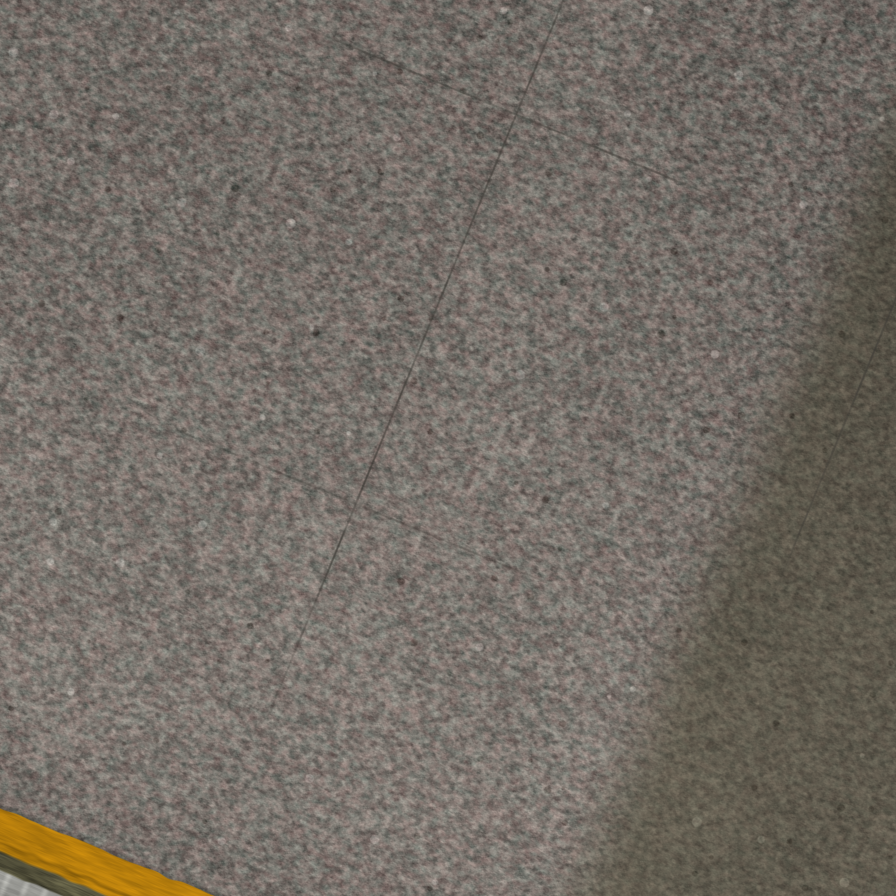
Give the GLSL for this texture, as a Shadertoy shader.

```glsl
const float SLAB_SIZE = 0.47;
const vec2 CROSSING = vec2(0.397, 0.4375);
const vec2 SLAB_AXIS = vec2(0.9245, -0.381);

const vec3 STONE = vec3(1.0, 0.945, 0.895);
const vec3 SHADE_TINT = vec3(0.79, 0.79, 0.72);
const vec3 PINK_TINT = vec3(0.024, -0.012, -0.008);
const vec3 JOINT_COLOR = vec3(0.24, 0.23, 0.21);
const vec3 YELLOW = vec3(0.71, 0.49, 0.05);
const vec3 GAP_COLOR = vec3(0.31, 0.30, 0.22);
const vec3 METAL = vec3(0.64, 0.64, 0.62);

float hash(vec2 p) {
    vec3 q = fract(vec3(p.xyx) * 0.1031);
    q += dot(q, q.yzx + 33.33);
    return fract((q.x + q.y) * q.z);
}

float noise(vec2 p) {
    vec2 cell = floor(p);
    vec2 f = fract(p);
    f = f * f * (3.0 - 2.0 * f);
    float low = mix(hash(cell), hash(cell + vec2(1, 0)), f.x);
    float high = mix(hash(cell + vec2(0, 1)), hash(cell + vec2(1, 1)), f.x);
    return mix(low, high, f.y);
}

// Layered noise centred on zero
float fbm(vec2 p, int octaves) {
    float sum = 0.0, weight = 0.5;
    for (int i = 0; i < octaves; i++) {
        sum += weight * (noise(p) - 0.5);
        p = mat2(1.2, 1.5, -1.5, 1.2) * p + 17.3;
        weight *= 0.7;
    }
    return sum;
}

vec2 toSlab(vec2 uv, vec2 origin, vec2 axis) {
    vec2 d = uv - origin;
    return vec2(dot(d, axis), dot(d, vec2(-axis.y, axis.x)));
}

float stroke(float dist, float halfWidth, float blur) {
    return 1.0 - smoothstep(halfWidth - blur, halfWidth + blur, abs(dist));
}

// Round specks, one candidate per cell
float specks(vec2 p, float density, float blur) {
    vec2 cell = floor(p);
    vec2 center = 0.3 + 0.4 * vec2(hash(cell + 3.7), hash(cell + 9.1));
    float radius = 0.1 + 0.14 * hash(cell + 21.0);
    float dist = length(fract(p) - center);
    return step(1.0 - density, hash(cell)) * stroke(dist, radius, blur);
}

// Hairline joints, worn away along part of their length
float joints(vec2 s, float size, float px) {
    vec2 index = round(s / size);
    vec2 dist = s - index * size;
    float steepFade = smoothstep(-0.33, -0.05, s.y - 0.3 * index.x) * step(-0.2, s.x);
    float shallowFade = 1.0 - smoothstep(0.14, 0.34, abs(s.x));
    float steep = stroke(dist.x, 0.0011, px) * steepFade;
    float shallow = stroke(dist.y, 0.0011, px) * shallowFade * mix(0.55, 0.85, step(0.5, index.y));
    float wear = 0.45 + 0.55 * noise(s * 45.0);
    return max(steep, shallow) * wear;
}

vec3 granite(vec2 uv, vec2 s, float shade, float px) {
    vec2 grainUv = s * vec2(150.0, 205.0) + 300.0;
    float grain = fbm(grainUv, 3);
    float tint = fbm(grainUv * 0.8 + 91.0, 2);
    float blotch = fbm(uv * 9.0 + 40.0, 3);
    float slab = hash(floor(s / SLAB_SIZE) + 50.0) - 0.5;

    float light = mix(0.497, 0.442, smoothstep(0.15, 1.0, uv.y));
    light -= 0.035 * smoothstep(0.6, 1.0, uv.x);
    light -= 0.035 * (1.0 - smoothstep(0.0, 0.16, s.y + 0.465));
    light += 0.035 * blotch + 0.008 * slab;
    light += grain * mix(0.37, 0.27, shade);

    vec3 color = STONE * light + PINK_TINT * tint * 3.0 * (1.0 - 0.6 * shade);
    color += 0.12 * specks(uv * 42.0, 0.035, 42.0 * px);
    color -= 0.10 * specks(uv * 55.0 + 70.0, 0.04, 55.0 * px);
    return color * mix(vec3(1), SHADE_TINT, shade);
}

// Painted strip, dirty gap and ribbed metal beside the paving
vec3 border(vec3 color, vec2 s, float px) {
    float depth = -0.465 - s.y + 0.003 * (noise(s * 60.0) - 0.5);
    float streak = fbm(s * vec2(30.0, 220.0) + 80.0, 3);
    float rim = stroke(depth - 0.036, 0.002, 0.002);
    vec3 paint = YELLOW * (1.0 + 0.35 * streak - 0.22 * rim);
    float rib = smoothstep(0.25, 0.5, abs(fract(s.x * 45.0) - 0.5));
    vec3 metal = METAL * (0.9 + 0.16 * rib + 0.3 * streak);

    color *= 1.0 - 0.2 * stroke(depth, 0.004, 0.004);
    color = mix(color, paint, smoothstep(-px, px, depth));
    color = mix(color, GAP_COLOR * (1.0 + streak), smoothstep(-0.002, 0.002, depth - 0.045));
    return mix(color, metal, smoothstep(-0.0015, 0.0015, depth - 0.064));
}

void mainImage(out vec4 fragColor, in vec2 fragCoord) {
    vec2 uv = fragCoord / iResolution.xy;
    float px = 1.0 / min(iResolution.x, iResolution.y);
    vec2 s = toSlab(uv, CROSSING, SLAB_AXIS);

    // Soft shadow across the right side
    float shadowEdge = 0.63 + 0.42 * uv.y + 0.03 * fbm(uv * 6.0, 2);
    float shade = smoothstep(-0.045, 0.06, uv.x - shadowEdge);

    vec3 color = granite(uv, s, shade, px);
    color = mix(color, JOINT_COLOR, 0.75 * joints(s, SLAB_SIZE, px));
    color = border(color, s, px);
    fragColor = vec4(clamp(color, 0.0, 1.0), 1.0);
}
```
